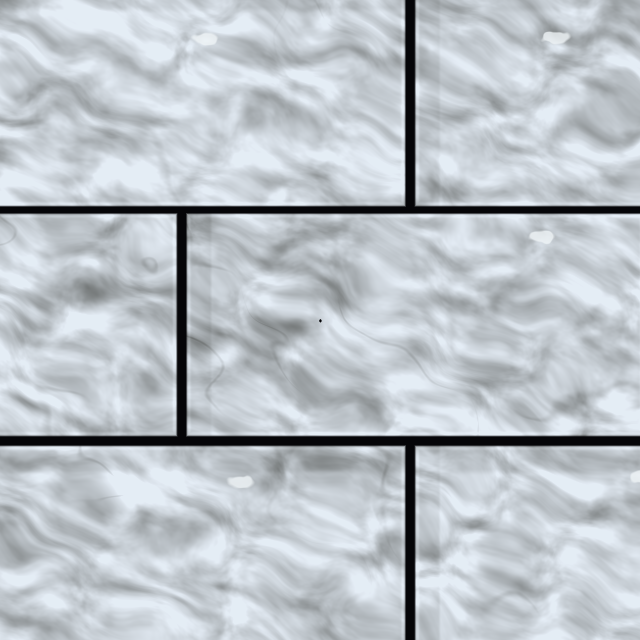
This texture is drawn by a WebGL 2 fragment shader. Its source:

```glsl
#version 300 es
precision highp float;
// Pale blue-grey stone blocks in running bond with thin black joints.
// Joints come from distances to a staggered grid; the stone is layered,
// side-lit noise with scattered pits, veins, edge bands and white chips.

#define ROW_HEIGHT 0.361
#define BLOCK_WIDTH 0.73
#define GRID_ORIGIN vec2(0.284, 0.311)
#define ROW_SHIFT 0.357
#define JOINT_HALF 0.0078
#define JOINT_SOFT 0.0020
#define RELIEF 1.75
#define MOTTLE 1.15
#define PIT_DEPTH 0.75
#define BAND_WIDTH 0.043

uniform vec2 u_resolution;
out vec4 outColor;

const vec3 JOINT_BLACK = vec3(0.02, 0.02, 0.03);
const vec3 STONE_DARK = vec3(0.57, 0.59, 0.60);
const vec3 STONE_PALE = vec3(0.83, 0.86, 0.89);
const vec3 CHIP_WHITE = vec3(0.94, 0.96, 0.97);

float hash(vec2 p) {
    vec3 q = fract(vec3(p.xyx) * 0.1031);
    q += dot(q, q.yzx + 33.33);
    return fract((q.x + q.y) * q.z);
}

vec2 hash2(vec2 p) {
    return vec2(hash(p), hash(p + 57.3));
}

float noise(vec2 p) {
    vec2 i = floor(p), f = fract(p);
    f = f * f * f * (f * (f * 6.0 - 15.0) + 10.0);
    float low = mix(hash(i), hash(i + vec2(1, 0)), f.x);
    float high = mix(hash(i + vec2(0, 1)), hash(i + vec2(1, 1)), f.x);
    return mix(low, high, f.y);
}

float fbm(vec2 p) {
    float sum = 0.0, amp = 0.5;
    for (int i = 0; i < 5; i++) {
        sum += amp * noise(p);
        p = mat2(1.7, 0.5, -0.5, 1.7) * p + 11.7;
        amp *= 0.5;
    }
    return sum / 0.97;
}

// Soft, flat hollows strewn over a jittered grid
float pits(vec2 p) {
    vec2 cell = floor(p);
    float depth = 0.0;
    for (int y = -1; y <= 1; y++)
    for (int x = -1; x <= 1; x++) {
        vec2 id = cell + vec2(x, y);
        vec2 d = p - id - hash2(id + 40.0);
        d.y += 0.3 * d.x;
        float strength = smoothstep(0.45, 1.0, hash(id + 91.0));
        depth = max(depth, strength * exp(-dot(d * d, vec2(22.0, 75.0))));
    }
    return depth;
}

// Stone brightness: 0 is dark, 1 is pale
float stoneTone(vec2 p) {
    vec2 slanted = vec2(p.x, p.y + 0.35 * p.x);
    vec2 warp = vec2(noise(p * 13.0), noise(p * 13.0 + 31.0)) - 0.5;
    vec2 rough = slanted * vec2(15.0, 27.0) + warp * 1.2;
    float lit = fbm(rough) - fbm(rough + vec2(-0.25, 0.5));
    float mottle = fbm(slanted * vec2(9.0, 14.0) + 5.0) - 0.5;
    float ridge = abs(noise(vec2(p.x + p.y, (p.x - p.y) * 0.3) * 9.0 + warp) - 0.5);
    float vein = smoothstep(0.05, 0.0, ridge) * smoothstep(0.5, 0.8, noise(p * 6.0 + 70.0));
    return 0.82 + MOTTLE * mottle + RELIEF * lit - 0.3 * vein
         - PIT_DEPTH * pits(p * vec2(8.0, 11.0) + warp * 0.5);
}

void main() {
    vec2 uv = gl_FragCoord.xy / u_resolution;

    // Staggered grid: block index and position inside the block
    vec2 grid = uv - GRID_ORIGIN;
    float row = floor(grid.y / ROW_HEIGHT);
    float odd = mod(row, 2.0);
    grid.x -= ROW_SHIFT * odd;
    vec2 size = vec2(BLOCK_WIDTH, ROW_HEIGHT);
    vec2 block = floor(grid / size);
    vec2 local = grid - block * size;

    // Distance to the nearest joint; alternate bed joints are thinner
    vec2 toEdge = min(local, size - local);
    float bed = floor(grid.y / ROW_HEIGHT + 0.5);
    float bedHalf = JOINT_HALF - 0.0018 * mod(bed, 2.0);
    float joint = min(toEdge.x - JOINT_HALF, toEdge.y - bedHalf);

    // Stone face, with darker bands along the left and top edges
    float tone = stoneTone(uv + hash2(block + 20.0) * 7.0);
    float patchy = 0.5 + noise(uv * 18.0);
    float leftBand = 1.0 - smoothstep(BAND_WIDTH, BAND_WIDTH + 0.006, local.x);
    float topBand = 1.0 - smoothstep(BAND_WIDTH, BAND_WIDTH + 0.012, size.y - local.y);
    tone -= patchy * (0.22 * leftBand + mix(0.08, 0.24, odd) * topBand);
    tone += 0.25 * exp(-pow((joint - 0.004) / 0.0025, 2.0));
    vec3 color = mix(STONE_DARK, STONE_PALE, clamp(tone, -0.5, 1.25));

    // One small white chip near the top of each block
    vec2 spot = size * mix(vec2(0.2, 0.68), vec2(0.8, 0.9), hash2(block + 8.0));
    vec2 chip = (local - spot) / vec2(0.021, 0.010);
    float chipEdge = length(chip) + 0.5 * (noise(uv * 90.0) - 0.5);
    color = mix(color, CHIP_WHITE, 0.8 * smoothstep(1.1, 0.75, chipEdge));

    // Tiny dark speck, then the joints
    float speck = length((uv - vec2(0.5007, 0.4987)) * vec2(1.4, 1.0));
    color = mix(color, JOINT_BLACK, smoothstep(0.0035, 0.0015, speck));
    color = mix(JOINT_BLACK, color, smoothstep(-JOINT_SOFT, JOINT_SOFT, joint));
    outColor = vec4(color, 1.0);
}
```
